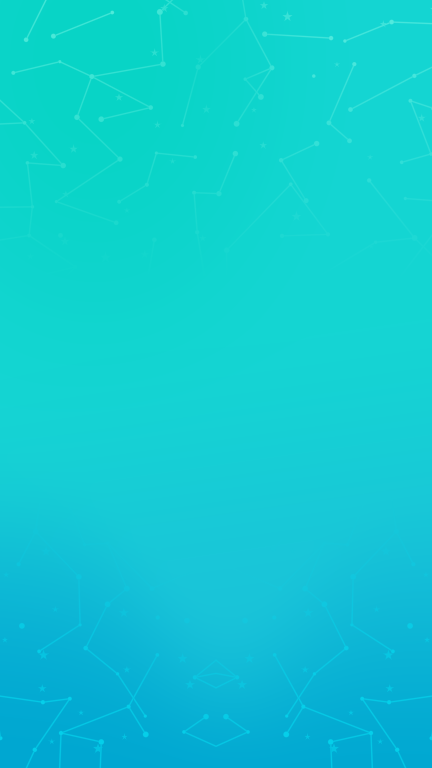
Write a WebGL 2 fragment shader that draws this background.

```glsl
#version 300 es
precision highp float;

#define NODE_CELL 0.098
#define STAR_CELL 0.105
#define LINE_WIDTH 0.0032
#define NODE_SIZE 0.0062
#define STAR_SIZE 0.0115
#define LINK_CHANCE 0.8
#define STAR_CHANCE 0.5
#define TOP_STRENGTH 0.66
#define LOW_STRENGTH 0.8

uniform vec2 u_resolution;
out vec4 fragColor;

const vec3 MINT = vec3(0.03, 0.83, 0.775);
const vec3 AQUA = vec3(0.08, 0.835, 0.825);
const vec3 SKY = vec3(0.10, 0.765, 0.85);
const vec3 DEEP = vec3(0.0, 0.655, 0.82);
const vec3 PALE_INK = vec3(0.48, 0.97, 0.90);
const vec3 CYAN_INK = vec3(0.02, 0.85, 0.94);

vec2 hash2(vec2 p) {
  vec3 q = fract(p.xyx * vec3(0.1031, 0.1030, 0.0973));
  q += dot(q, q.yzx + 33.33);
  return fract((q.xx + q.yz) * q.zy);
}

float bell(float x, float center, float width) {
  float t = (x - center) / width;
  return exp(-t * t);
}

float cover(float dist) {
  float pixel = 1.0 / u_resolution.x;
  return smoothstep(0.75 * pixel, -0.75 * pixel, dist);
}

float segment(vec2 p, vec2 a, vec2 b) {
  vec2 ab = b - a;
  return length(p - a - ab * clamp(dot(p - a, ab) / dot(ab, ab), 0.0, 1.0));
}

float starShape(vec2 p, float radius) {
  float slice = 1.2566371;
  float angle = mod(atan(p.x, p.y) + 0.5 * slice, slice) - 0.5 * slice;
  vec2 q = length(p) * vec2(cos(angle), abs(sin(angle)));
  vec2 tip = vec2(radius, 0.0);
  vec2 notch = 0.45 * radius * vec2(cos(0.5 * slice), sin(0.5 * slice));
  vec2 edge = normalize(notch - tip);
  return dot(q - tip, vec2(edge.y, -edge.x));
}

vec2 nodeAt(vec2 cell, float seed) {
  return (cell + 0.12 + 0.76 * hash2(cell + seed)) * NODE_CELL;
}

// Jittered nodes, each linked to one neighbouring cell
float constellations(vec2 p, float seed) {
  vec2 home = floor(p / NODE_CELL);
  float ink = 0.0;
  for (int j = -1; j <= 1; j++) {
    for (int i = -1; i <= 1; i++) {
      vec2 cell = home + vec2(i, j);
      vec2 pick = hash2(cell + seed + 71.0);
      vec2 node = nodeAt(cell, seed);
      float linked = step(pick.x, LINK_CHANCE);
      vec2 way = pick.y < 0.35 ? vec2(1.0, 0.0)
               : vec2(floor((pick.y - 0.35) * 4.6) - 1.0, 1.0);
      float thread = segment(p, node, nodeAt(cell + way, seed));
      ink = max(ink, 0.8 * linked * cover(thread - 0.5 * LINE_WIDTH));
      float size = NODE_SIZE * mix(0.55, 1.1, fract(pick.y * 7.0));
      ink = max(ink, cover(length(p - node) - size));
    }
  }
  return ink;
}

// Sparse five-pointed stars
float scatteredStars(vec2 p, float seed) {
  vec2 cell = floor(p / STAR_CELL);
  vec2 pick = hash2(cell + seed + 19.0);
  vec2 center = (cell + 0.15 + 0.7 * hash2(cell + seed + 43.0)) * STAR_CELL;
  float size = STAR_SIZE * mix(0.45, 1.0, pick.y);
  return step(pick.x, STAR_CHANCE) * cover(starShape(p - center, size));
}

vec3 backdrop(vec2 uv, float depth) {
  float spread = length((uv - vec2(0.22, 0.92)) * vec2(0.75, 1.0));
  vec3 color = mix(MINT, AQUA, smoothstep(0.03, 0.52, spread));
  color = mix(color, SKY, smoothstep(0.42, 0.84, depth + 0.08 * (uv.x - 0.5)));
  // Blue rises at both sides around a light central glow
  float middle = bell(uv.x, 0.52, 0.25);
  float shore = 0.57 + 0.05 * uv.x + 0.18 * middle;
  float blue = smoothstep(shore, shore + mix(0.42, 0.26, middle), depth);
  return mix(color, DEEP, blue);
}

void main() {
  vec2 uv = gl_FragCoord.xy / u_resolution;
  vec2 p = gl_FragCoord.xy / u_resolution.x;
  float depth = 1.0 - uv.y;
  vec3 color = backdrop(uv, depth);

  // Upper sky fades downward and stays quiet near its centre
  float quiet = bell(uv.x, 0.5, 0.12) * smoothstep(0.2, 0.1, depth);
  float topFade = clamp(1.0 - depth / 0.36, 0.0, 1.0) * (1.0 - 0.75 * quiet);
  float topInk = max(constellations(p, 5.0), 0.7 * scatteredStars(p, 5.0));
  color = mix(color, PALE_INK, TOP_STRENGTH * topFade * topInk);

  // Lower sky is mirrored about the vertical axis
  vec2 mirrored = vec2(abs(p.x - 0.5) + 0.5, p.y);
  float lowFade = smoothstep(0.62, 0.91, depth - 0.1 * bell(uv.x, 0.5, 0.24));
  float lowInk = max(constellations(mirrored, 27.0), 0.7 * scatteredStars(mirrored, 27.0));
  color = mix(color, CYAN_INK, LOW_STRENGTH * lowFade * lowInk);

  fragColor = vec4(color, 1.0);
}
```
